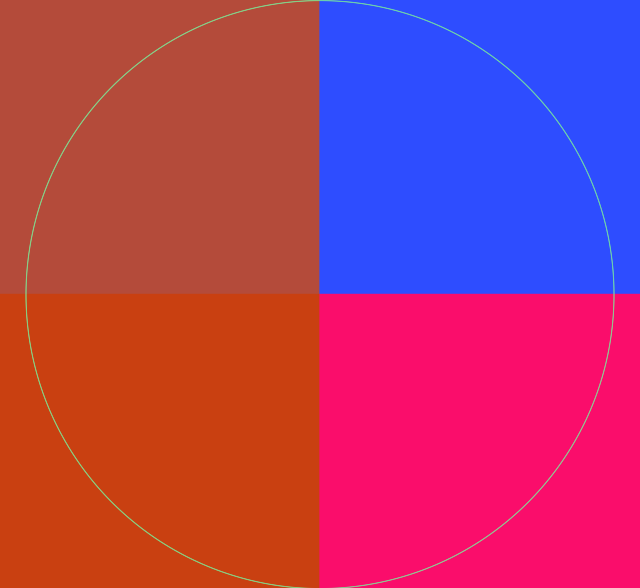
Reproduce this background procedurally as a Shadertoy shader.

```glsl
// Four flat colour quadrants crossed by one thin, pale green circle.
// Quadrants are blended by smoothed half-plane masks; the circle is a
// distance-function outline laid translucently on top.

const vec3 CLAY   = vec3(0.706, 0.294, 0.227);
const vec3 BLUE   = vec3(0.180, 0.302, 1.000);
const vec3 RUST   = vec3(0.788, 0.250, 0.067);
const vec3 PINK   = vec3(0.980, 0.050, 0.420);
const vec3 MINT   = vec3(0.480, 0.930, 0.600);

const float RING_RADIUS = 0.5;
const float RING_WIDTH  = 0.0021;
const float RING_ALPHA  = 0.8;

// Smoothed step: 0 below zero, 1 above, over one pixel
float edgeMask(float d, float pixel) {
    return smoothstep(-0.5 * pixel, 0.5 * pixel, d);
}

// Colour of the quadrant holding p
vec3 quadrants(vec2 p, float pixel) {
    float right = edgeMask(p.x, pixel);
    float top = edgeMask(p.y, pixel);
    return mix(mix(RUST, PINK, right), mix(CLAY, BLUE, right), top);
}

// Coverage of a circle outline of the given radius and width
float ring(vec2 p, float radius, float width, float pixel) {
    float d = abs(length(p) - radius) - 0.5 * width;
    return 1.0 - smoothstep(-0.5 * pixel, 0.5 * pixel, d);
}

void mainImage(out vec4 fragColor, in vec2 fragCoord) {
    // Centred coordinates in units of the canvas height
    float pixel = 1.0 / iResolution.y;
    vec2 p = (fragCoord - 0.5 * iResolution.xy) * pixel;

    // The cross and the circle sit a hair away from the exact centre
    vec3 color = quadrants(p + vec2(0.001, -0.0005), pixel);
    float line = ring(p + vec2(0.0, 0.001), RING_RADIUS, RING_WIDTH, pixel);
    color = mix(color, MINT, RING_ALPHA * line);

    fragColor = vec4(color, 1.0);
}
```
